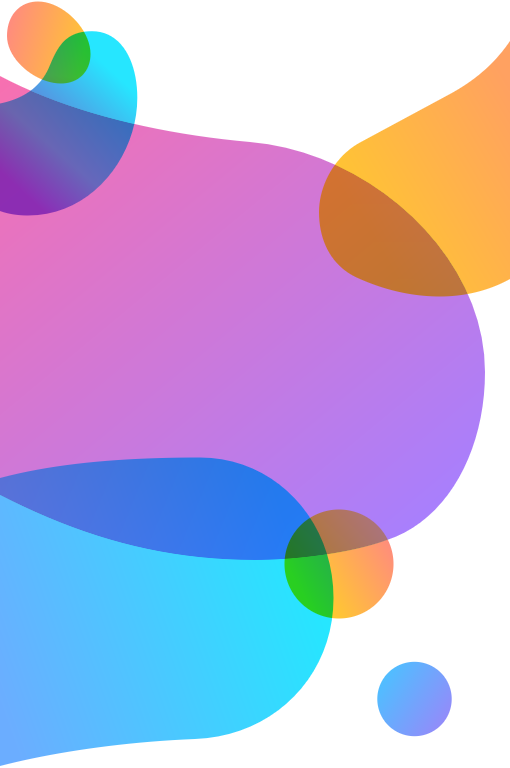
Write a Shadertoy shader that draws this background.

```glsl
// Overlapping liquid blobs with linear gradients on a white ground.
// Outlines are cubic curves traced with a pen that tracks distance and side;
// layers combine with a darkening blend, so overlaps turn deep and saturated.

#define CANVAS_HEIGHT 7.68   // layout units from top to bottom
#define CURVE_STEPS 20       // line pieces per cubic curve
#define MULTIPLY_SHARE 0.2   // 0 = pure darken, 1 = pure multiply
#define EDGE_SOFTNESS 1.0    // edge width relative to one output sample

const vec3 WHITE  = vec3(1.0);
const vec3 PINK   = vec3(0.97, 0.44, 0.69);
const vec3 VIOLET = vec3(0.65, 0.50, 1.00);
const vec3 SKY    = vec3(0.42, 0.68, 1.00);
const vec3 CYAN   = vec3(0.15, 0.90, 1.00);
const vec3 PLUM   = vec3(0.56, 0.20, 0.74);
const vec3 AMBER  = vec3(1.00, 0.77, 0.20);
const vec3 APRICOT = vec3(1.00, 0.63, 0.38);
const vec3 YELLOW = vec3(1.00, 0.83, 0.13);
const vec3 CORAL  = vec3(1.00, 0.55, 0.49);
const vec3 AZURE  = vec3(0.32, 0.74, 1.00);
const vec3 LILAC  = vec3(0.57, 0.55, 0.98);

// Pen state: sample point, pen position, squared distance, side (-1 inside)
vec2 point, pen;
float nearest, side, edge;

void moveTo(vec2 a) {
    pen = a;
    nearest = 1e6;
    side = 1.0;
}

void lineTo(vec2 b) {
    vec2 e = b - pen, w = point - pen;
    vec2 r = w - e * clamp(dot(w, e) / max(dot(e, e), 1e-8), 0.0, 1.0);
    nearest = min(nearest, dot(r, r));
    bvec3 c = bvec3(point.y >= pen.y, point.y < b.y, e.x * w.y > e.y * w.x);
    if (all(c) || all(not(c))) side = -side;
    pen = b;
}

void curveTo(vec2 b, vec2 c, vec2 d) {
    vec2 a = pen;
    for (int i = 1; i <= CURVE_STEPS; i++) {
        float t = float(i) / float(CURVE_STEPS), s = 1.0 - t;
        lineTo(s*s*s*a + 3.0*s*s*t*b + 3.0*s*t*t*c + t*t*t*d);
    }
}

float coverage(float d) { return clamp(0.5 - d / edge, 0.0, 1.0); }
float pathDistance() { return side * sqrt(nearest); }

vec3 gradient(vec2 a, vec2 b, vec3 from, vec3 to) {
    vec2 axis = b - a;
    return mix(from, to, clamp(dot(point - a, axis) / dot(axis, axis), 0.0, 1.0));
}

void layer(inout vec3 base, vec3 tint, float d) {
    vec3 blended = mix(min(base, tint), base * tint, MULTIPLY_SHARE);
    base = mix(base, blended, coverage(d));
}

void mainImage(out vec4 fragColor, in vec2 fragCoord) {
    // Layout space: y runs down from the top edge
    float unit = CANVAS_HEIGHT / iResolution.y;
    point = vec2(fragCoord.x, iResolution.y - fragCoord.y) * unit;
    edge = EDGE_SOFTNESS * unit;
    vec3 color = WHITE;

    // Large pink to violet blob
    moveTo(vec2(-1.0, 0.4));
    lineTo(vec2(0.0, 0.76));
    curveTo(vec2(0.7, 1.13), vec2(1.6, 1.34), vec2(2.5, 1.42));
    curveTo(vec2(3.7, 1.52), vec2(4.85, 2.55), vec2(4.85, 3.72));
    curveTo(vec2(4.85, 4.5), vec2(4.48, 5.2), vec2(3.87, 5.4));
    curveTo(vec2(3.55, 5.52), vec2(3.0, 5.6), vec2(2.55, 5.6));
    curveTo(vec2(1.6, 5.6), vec2(0.8, 5.36), vec2(0.0, 4.95));
    lineTo(vec2(-1.0, 4.4));
    lineTo(vec2(-1.0, 0.4));
    layer(color, gradient(vec2(0.38, 0.46), vec2(4.41, 5.31), PINK, VIOLET), pathDistance());

    // Lower blue blob
    moveTo(vec2(-1.0, 5.05));
    lineTo(vec2(0.0, 4.78));
    curveTo(vec2(0.6, 4.62), vec2(1.3, 4.575), vec2(2.0, 4.575));
    curveTo(vec2(2.75, 4.575), vec2(3.335, 5.2), vec2(3.335, 5.98));
    curveTo(vec2(3.335, 6.75), vec2(2.75, 7.36), vec2(1.95, 7.39));
    curveTo(vec2(1.2, 7.42), vec2(0.5, 7.53), vec2(0.0, 7.66));
    lineTo(vec2(-1.0, 7.9));
    lineTo(vec2(-1.0, 5.05));
    layer(color, gradient(vec2(0.0, 7.0), vec2(3.1, 5.9), SKY, CYAN), pathDistance());

    // Upper left cyan to plum drop
    moveTo(vec2(-1.0, 1.3));
    lineTo(vec2(0.0, 1.035));
    curveTo(vec2(0.22, 0.99), vec2(0.41, 0.88), vec2(0.5, 0.65));
    curveTo(vec2(0.58, 0.46), vec2(0.66, 0.312), vec2(0.92, 0.312));
    curveTo(vec2(1.22, 0.312), vec2(1.373, 0.62), vec2(1.373, 0.98));
    curveTo(vec2(1.373, 1.55), vec2(0.93, 2.155), vec2(0.28, 2.155));
    curveTo(vec2(0.18, 2.155), vec2(0.08, 2.14), vec2(0.0, 2.11));
    lineTo(vec2(-1.0, 1.8));
    lineTo(vec2(-1.0, 1.3));
    layer(color, gradient(vec2(1.1, 0.7), vec2(0.1, 1.8), CYAN, PLUM), pathDistance());

    // Amber wave at the right edge
    moveTo(vec2(6.0, -0.8));
    lineTo(vec2(5.1, 0.41));
    curveTo(vec2(4.93, 0.66), vec2(4.72, 0.82), vec2(4.5, 0.94));
    lineTo(vec2(3.6, 1.425));
    curveTo(vec2(3.35, 1.56), vec2(3.19, 1.85), vec2(3.19, 2.12));
    curveTo(vec2(3.19, 2.43), vec2(3.33, 2.68), vec2(3.6, 2.79));
    curveTo(vec2(3.85, 2.9), vec2(4.12, 2.965), vec2(4.4, 2.965));
    curveTo(vec2(4.68, 2.965), vec2(4.92, 2.89), vec2(5.1, 2.79));
    lineTo(vec2(6.0, 2.3));
    lineTo(vec2(6.0, -0.8));
    layer(color, gradient(vec2(3.5, 2.0), vec2(5.2, 1.0), AMBER, APRICOT), pathDistance());

    // Small tilted egg
    moveTo(vec2(0.07, 0.36));
    curveTo(vec2(0.07, 0.15), vec2(0.2, 0.015), vec2(0.38, 0.015));
    curveTo(vec2(0.63, 0.015), vec2(0.905, 0.29), vec2(0.905, 0.54));
    curveTo(vec2(0.905, 0.72), vec2(0.78, 0.835), vec2(0.61, 0.835));
    curveTo(vec2(0.36, 0.835), vec2(0.07, 0.6), vec2(0.07, 0.36));
    layer(color, gradient(vec2(0.08, 0.3), vec2(0.85, 0.5), CORAL, AMBER), pathDistance());

    // Two discs
    layer(color, gradient(vec2(3.0, 5.9), vec2(3.9, 5.4), YELLOW, CORAL),
          length(point - vec2(3.39, 5.64)) - 0.545);
    layer(color, gradient(vec2(3.85, 6.8), vec2(4.45, 7.2), AZURE, LILAC),
          length(point - vec2(4.145, 6.99)) - 0.372);

    fragColor = vec4(color, 1.0);
}
```
